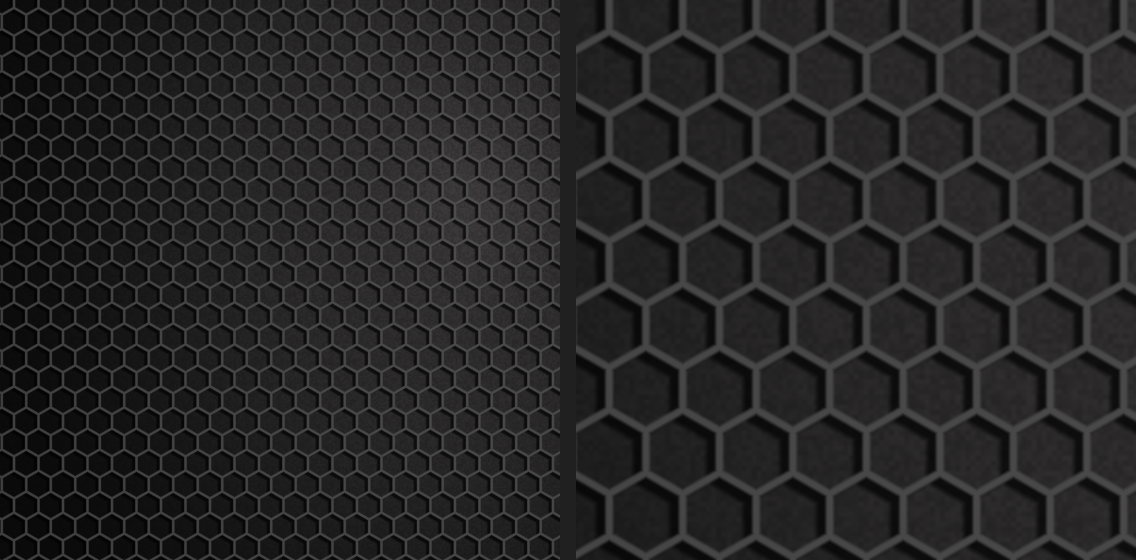
Left: the whole. Right: its middle third, enlarged.
A WebGL 1 fragment shader for this pattern:

```glsl
precision highp float;

uniform vec2 u_resolution;

#define COLUMNS 22.86
#define ROWS 26.63
#define FIRST_CENTER vec2(0.025, 0.961)
#define WIRE_HALF_WIDTH 0.052
#define WIRE_SOFTNESS 0.034
#define SHADOW_SHIFT vec2(0.15, 0.11)
#define SHADOW_SHADE 0.32
#define GLOW_CENTER vec2(0.85, 0.66)
#define GRAIN_SCALE 330.0
#define GRAIN_AMOUNT 0.22
#define TINT vec3(1.02, 0.985, 0.99)

const vec2 HEX_PERIOD = vec2(1.0, 1.7320508);

float hash(vec2 p) {
    vec3 q = fract(vec3(p.xyx) * 0.1031);
    q += dot(q, q.yzx + 33.33);
    return fract((q.x + q.y) * q.z);
}

float valueNoise(vec2 p) {
    vec2 cell = floor(p);
    vec2 t = fract(p);
    t = t * t * (3.0 - 2.0 * t);
    float low = mix(hash(cell), hash(cell + vec2(1.0, 0.0)), t.x);
    float high = mix(hash(cell + vec2(0.0, 1.0)), hash(cell + vec2(1.0)), t.x);
    return mix(low, high, t.y);
}

// Hexagonal metric with vertical sides; a cell wall lies at 0.5
float hexDistance(vec2 p) {
    p = abs(p);
    return max(p.x, dot(p, vec2(0.5, 0.8660254)));
}

// Offset from the nearest cell center of two interleaved grids
vec2 hexLocal(vec2 p) {
    vec2 a = p - HEX_PERIOD * floor(p / HEX_PERIOD + 0.5);
    vec2 b = p - HEX_PERIOD * (floor(p / HEX_PERIOD) + 0.5);
    return dot(a, a) < dot(b, b) ? a : b;
}

void main() {
    vec2 uv = gl_FragCoord.xy / u_resolution;
    float pixel = COLUMNS / u_resolution.x;
    vec2 scale = vec2(COLUMNS, ROWS * 0.5 * HEX_PERIOD.y);
    vec2 local = hexLocal((uv - FIRST_CENTER) * scale);

    // Broad light with a small bright core
    float glowDistance = length((uv - GLOW_CENTER) * vec2(1.0, 0.85));
    float broad = 1.0 - smoothstep(0.25, 0.95, glowDistance);
    float core = exp(-glowDistance * glowDistance / 0.03);

    // Grainy recessed floor
    float grain = valueNoise(uv * GRAIN_SCALE) - 0.5;
    float ground = 0.04 + 0.125 * broad + 0.055 * core;
    ground *= 1.0 + GRAIN_AMOUNT * grain;

    // Shadow cast by the upper and right walls
    float shadowSoftness = max(0.055, pixel);
    float shadow = smoothstep(0.47 - shadowSoftness, 0.47 + shadowSoftness,
                              hexDistance(local + SHADOW_SHIFT));
    ground *= mix(1.0, SHADOW_SHADE, shadow);

    // Raised wire between cells
    float wallDistance = 0.5 - hexDistance(local);
    float softness = max(WIRE_SOFTNESS, 0.5 * pixel);
    float wire = 1.0 - smoothstep(WIRE_HALF_WIDTH - softness,
                                  WIRE_HALF_WIDTH + softness, wallDistance);
    float wireShade = 0.25 + 0.035 * broad + 0.02 * core;

    gl_FragColor = vec4(mix(ground * TINT, vec3(wireShade), wire), 1.0);
}
```
